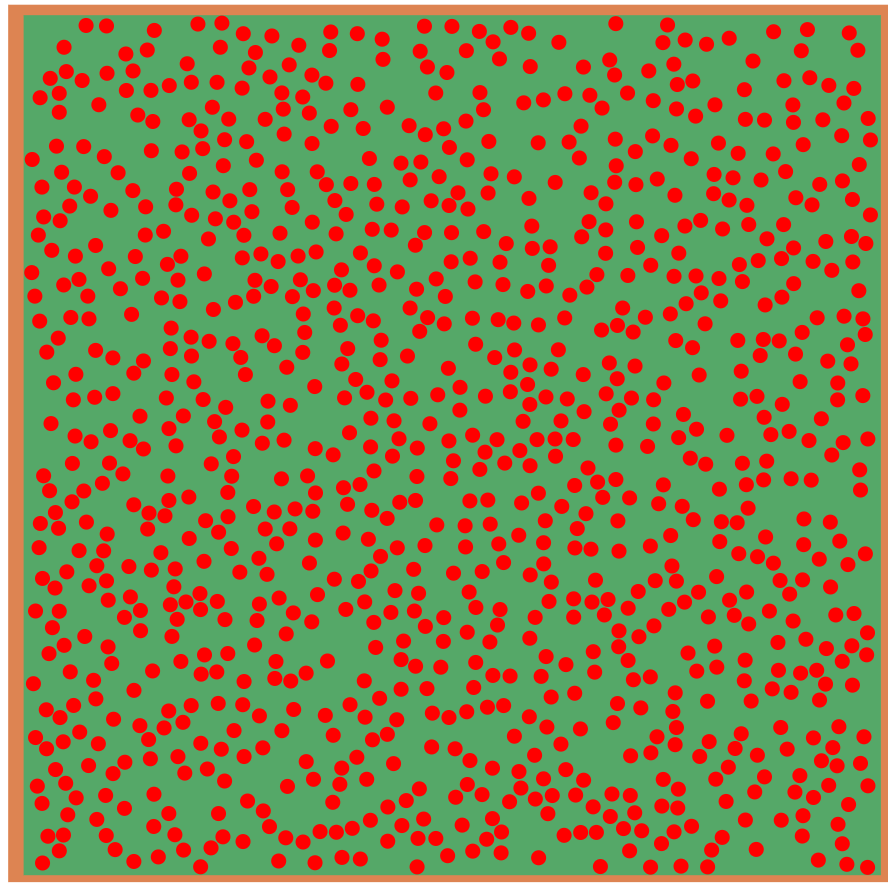
Give the GLSL for this pattern, as a Shadertoy shader.

```glsl
// Scattered, non-overlapping red dots on a green panel inside a thin orange frame.
// All lengths are fractions of the canvas height.
#define CELL 0.02165       // size of a scatter cell
#define DOT_RADIUS 0.00846
#define MIN_GAP 0.0175     // least distance between dot centres
#define FILL 0.84          // share of cells that propose a dot
#define DOT_INSET 0.0088   // centres keep this far inside the panel
#define FRAME_LO vec2(0.0092, 0.0066)   // margins: left, bottom
#define FRAME_HI vec2(0.0090, 0.0053)   // margins: right, top
#define PANEL_LO vec2(0.0266, 0.0144)
#define PANEL_HI vec2(0.0170, 0.0171)

const vec3 PAPER = vec3(1.0);
const vec3 ORANGE = vec3(0.867, 0.518, 0.322);
const vec3 GREEN = vec3(0.333, 0.659, 0.408);
const vec3 RED = vec3(1.0, 0.0, 0.0);

// Integer hash: three values in 0..1 per cell
vec3 hash3(ivec2 cell) {
    uvec3 v = uvec3(uint(cell.x + 512), uint(cell.y + 512), 77u);
    v = v * 1664525u + 1013904223u;
    v.x += v.y * v.z; v.y += v.z * v.x; v.z += v.x * v.y;
    v ^= v >> 16u;
    v.x += v.y * v.z; v.y += v.z * v.x; v.z += v.x * v.y;
    return vec3(v >> 8u) / 16777216.0;
}

// Signed distance to the box spanned by two corners
float boxDistance(vec2 p, vec2 lo, vec2 hi) {
    vec2 d = max(lo - p, p - hi);
    return length(max(d, 0.0)) + min(max(d.x, d.y), 0.0);
}

// Proposed dot of a cell: centre in xy, priority in z (negative if empty)
vec3 candidate(ivec2 cell, vec2 lo, vec2 hi) {
    vec3 h = hash3(cell);
    vec2 centre = (vec2(cell) + h.xy) * CELL;
    bool valid = h.z < FILL && boxDistance(centre, lo, hi) < -DOT_INSET;
    return vec3(centre, valid ? h.z : -1.0);
}

// A dot survives if no neighbour of higher priority is too close
bool survives(vec3 dot0, ivec2 cell, vec2 lo, vec2 hi) {
    for (int j = -1; j <= 1; j++)
    for (int i = -1; i <= 1; i++) {
        vec3 other = candidate(cell + ivec2(i, j), lo, hi);
        if (other.z > dot0.z && distance(other.xy, dot0.xy) < MIN_GAP) return false;
    }
    return true;
}

// Signed distance to the nearest surviving dot
float dotsDistance(vec2 p, vec2 lo, vec2 hi) {
    ivec2 home = ivec2(floor(p / CELL));
    float nearest = 1.0;
    for (int j = -1; j <= 1; j++)
    for (int i = -1; i <= 1; i++) {
        ivec2 cell = home + ivec2(i, j);
        vec3 c = candidate(cell, lo, hi);
        float d = distance(p, c.xy) - DOT_RADIUS;
        // Only dots close to this point need the neighbour test
        if (c.z >= 0.0 && d < min(nearest, DOT_RADIUS) && survives(c, cell, lo, hi))
            nearest = d;
    }
    return nearest;
}

void mainImage(out vec4 fragColor, in vec2 fragCoord) {
    vec2 p = fragCoord / iResolution.y;
    vec2 size = iResolution.xy / iResolution.y;
    float pixel = 1.0 / iResolution.y;
    vec2 lo = PANEL_LO, hi = size - PANEL_HI;

    // Coverage of each layer, softened over one pixel
    float frame = clamp(0.5 - boxDistance(p, FRAME_LO, size - FRAME_HI) / pixel, 0.0, 1.0);
    float panel = clamp(0.5 - boxDistance(p, lo, hi) / pixel, 0.0, 1.0);
    float dots = clamp(0.5 - dotsDistance(p, lo, hi) / pixel, 0.0, 1.0);

    vec3 colour = mix(PAPER, ORANGE, frame);
    colour = mix(colour, GREEN, panel);
    colour = mix(colour, RED, dots);
    fragColor = vec4(colour, 1.0);
}
```
